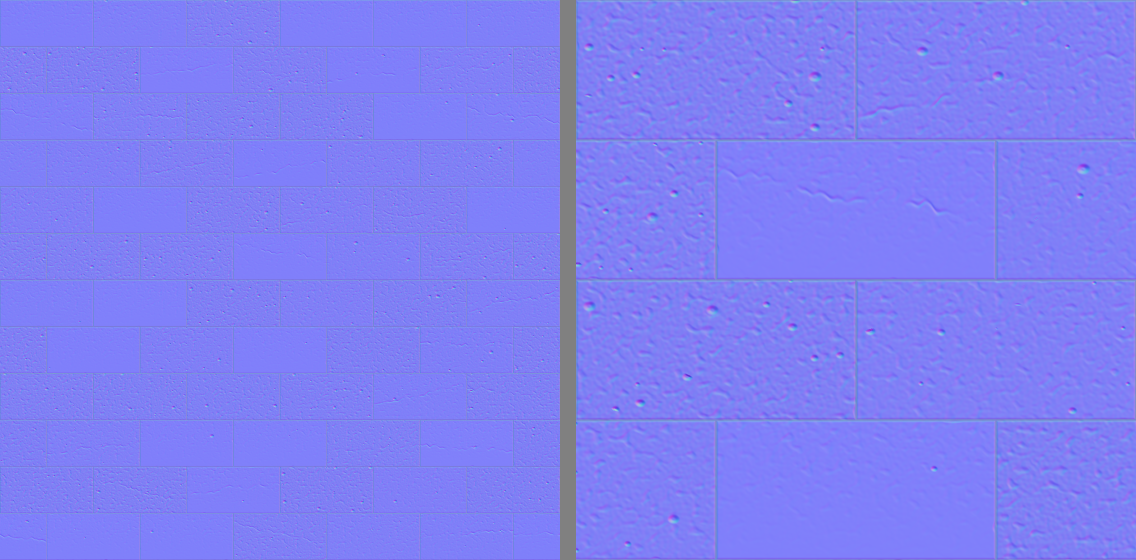
Left, the full canvas; right, a detail of the centre.
Give the GLSL for this texture map, as a WebGL 1 fragment shader.

```glsl
precision highp float;
// Tangent-space normal map of a running-bond wall of pitted, cracked stone blocks.

uniform vec2 u_resolution;

#define BLOCKS vec2(6.0, 12.0)   // blocks across and down
#define JOINT_WIDTH 0.0012       // half width of a joint
#define JOINT_DEPTH 0.00038
#define JOINT_COLOR vec3(0.46, 0.56, 0.76)
#define GRAIN_SCALE 215.0
#define GRAIN_DEPTH 0.00042
#define PIT_SCALE 66.0
#define PIT_DEPTH 0.0012
#define CRACK_SHARE 0.28         // share of blocks with a crack
#define CRACK_DEPTH 0.00045
#define FLAT_BLUE 0.98
#define SLOPE_STEP 0.0006

vec2 hash2(vec2 p) {
  vec3 q = fract(p.xyx * vec3(0.1031, 0.1030, 0.0973));
  q += dot(q, q.yzx + 33.33);
  return fract((q.xx + q.yz) * q.zy);
}

float gradientNoise(vec2 p) {
  vec2 i = floor(p), f = fract(p);
  vec2 u = f * f * f * (f * (f * 6.0 - 15.0) + 10.0);
  float a = dot(hash2(i) * 2.0 - 1.0, f);
  float b = dot(hash2(i + vec2(1, 0)) * 2.0 - 1.0, f - vec2(1, 0));
  float c = dot(hash2(i + vec2(0, 1)) * 2.0 - 1.0, f - vec2(0, 1));
  float d = dot(hash2(i + vec2(1, 1)) * 2.0 - 1.0, f - vec2(1, 1));
  return mix(mix(a, b, u.x), mix(c, d, u.x), u.y);
}

// Block index and position inside the block, both wrapping at the canvas edge
void locateBlock(vec2 p, out vec2 id, out vec2 uv) {
  vec2 grid = p * BLOCKS;
  grid.x += 0.5 * mod(floor(grid.y) + 1.0, 2.0);
  id = mod(floor(grid), BLOCKS);
  uv = fract(grid);
}

float blockRoughness(vec2 id) {
  return smoothstep(0.2, 0.8, hash2(id + 29.0).x);
}

float edgeDistance(vec2 uv) {
  vec2 d = min(uv, 1.0 - uv) / BLOCKS;
  return min(d.x, d.y);
}

// Scattered round holes, at most one in each cell
float pits(vec2 q, float density) {
  vec2 cell = floor(q);
  vec2 pick = hash2(cell + 17.0);
  vec2 center = 0.3 + 0.4 * hash2(cell + 71.0);
  float radius = mix(0.07, 0.22, pick.y * pick.y);
  float d = length((fract(q) - center) * vec2(0.75, 1.0));
  float hole = 1.0 - smoothstep(radius * 0.2, radius, d);
  return hole * step(pick.x, density) * (0.3 + 3.0 * radius);
}

// A wandering, sloping, broken ledge across the block
float crack(vec2 uv, vec2 seed, vec2 look) {
  float line = 0.5 + 0.3 * (look.x - 0.5) + (look.y - 0.5) * (uv.x - 0.5);
  line += 0.14 * gradientNoise(vec2(uv.x * 5.0, 0.4) + seed);
  line += 0.07 * gradientNoise(vec2(uv.x * 21.0, 0.7) + seed);
  float d = (uv.y - line) / (BLOCKS.y * 0.0013);
  float strength = smoothstep(-0.3, 0.4, gradientNoise(vec2(uv.x * 13.0, 3.3) + seed));
  return exp(-d * d) * strength;
}

float wallHeight(vec2 p) {
  vec2 id, uv;
  locateBlock(p, id, uv);
  vec2 local = uv / BLOCKS;
  vec2 seed = floor(hash2(id + 5.0) * 90.0);
  float rough = blockRoughness(id);

  // Grain: shallow dents, fading downward on the smoother blocks
  float fade = mix(smoothstep(-0.2, 1.0, uv.y) * 0.5, 1.0, rough);
  float coarse = gradientNoise(local * GRAIN_SCALE * vec2(0.8, 1.0) + seed);
  float fine = gradientNoise(local * GRAIN_SCALE * 1.7 + seed + 11.0);
  float h = -GRAIN_DEPTH * fade * (smoothstep(0.0, 0.55, coarse) + 0.45 * fine);

  // Pits gather in flat streaks
  float streak = gradientNoise(local * vec2(14.0, 38.0) + seed);
  float density = (0.04 + 0.28 * rough) * smoothstep(-0.25, 0.35, streak);
  h -= PIT_DEPTH * pits(local * PIT_SCALE + seed, density);

  if (hash2(id + 29.0).y < CRACK_SHARE) {
    h -= CRACK_DEPTH * crack(uv, seed, hash2(id + 43.0));
  }

  // Joint with slightly chipped edges
  float chip = smoothstep(0.25, 0.55, gradientNoise(local * 80.0 + seed));
  float edge = edgeDistance(uv) - 0.001 * chip;
  return h - JOINT_DEPTH * (1.0 - smoothstep(0.0, JOINT_WIDTH, edge));
}

vec3 wallColor(vec2 p) {
  vec2 e = vec2(SLOPE_STEP, 0.0);
  vec2 slope = vec2(wallHeight(p + e) - wallHeight(p - e),
                    wallHeight(p + e.yx) - wallHeight(p - e.yx)) / (2.0 * SLOPE_STEP);
  vec2 id, uv;
  locateBlock(p, id, uv);
  slope += 0.012 * (hash2(id + 61.0) - 0.5);
  vec3 color = normalize(vec3(-slope, 1.0)) * 0.5 + 0.5;
  // Roughness too small to resolve shortens the mean normal
  color.b *= FLAT_BLUE - 0.022 * blockRoughness(id);
  float joint = 1.0 - smoothstep(0.2, 1.0, edgeDistance(uv) / JOINT_WIDTH);
  return mix(color, JOINT_COLOR, joint * (0.4 + 0.4 * hash2(id + 83.0).x));
}

void main() {
  // Four samples per pixel smooth the fine lines
  vec3 color = vec3(0.0);
  for (int i = 0; i < 4; i++) {
    float k = float(i);
    vec2 offset = vec2(mod(k, 2.0), floor(k * 0.5)) * 0.5 - 0.25;
    color += wallColor((gl_FragCoord.xy + offset) / u_resolution) * 0.25;
  }
  gl_FragColor = vec4(color, 1.0);
}
```
